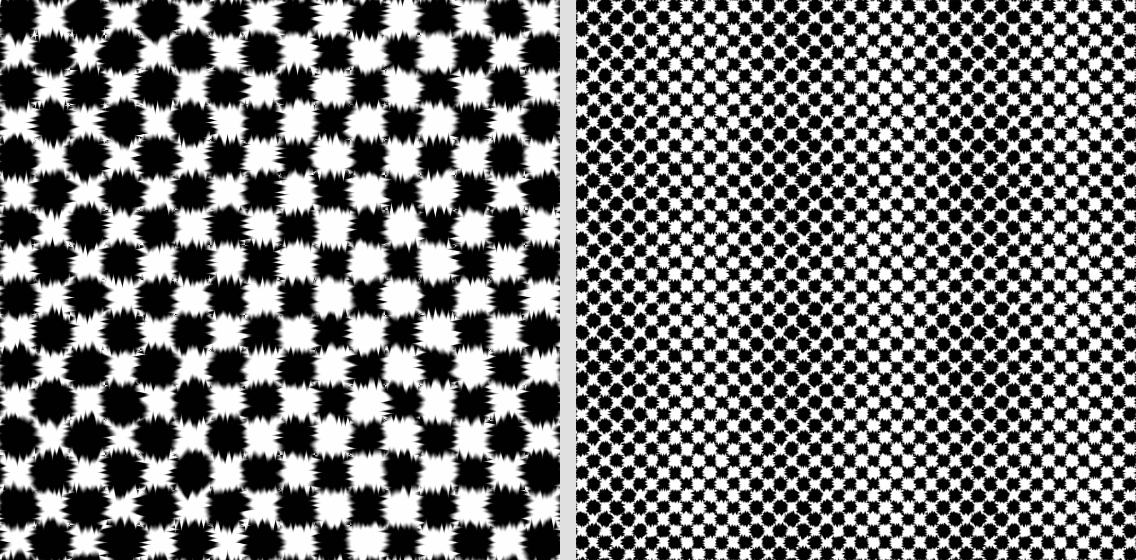
Left: one tile. Right: repeated 3 by 3.
Give the GLSL for this pattern, as a Shadertoy shader.

```glsl
// A 16 by 16 black and white checkerboard whose cell borders are frayed into soft spikes.
// Each border is a signed distance, bowed by a parabola and displaced by wrapped value
// noise along its length; the two nearest borders then cut into every cell.

const float CELLS = 16.0;       // cells across and down (even, so it tiles)
const float KNOTS = 16.0;       // noise samples along one cell side
const float FRAY = 0.17;        // largest spike length, in cells
const float BOW_MEAN = 0.045;   // how far black swells into white
const float BOW_DRIFT_X = 0.07; // change of swelling across the canvas
const float BOW_DRIFT_Y = 0.025;
const float BOW_RANDOM = 0.05;  // change of swelling from side to side
const float DRIFT_PHASE = 0.17; // where across the canvas black swells most
const float SOFT_MIN = 0.07;    // half width of the blurred border, in cells
const float SOFT_MAX = 0.15;
const vec3 INK = vec3(0.005);
const vec3 PAPER = vec3(0.995);
const float TAU = 6.2831853;

// Integer hash of a lattice point, from 0 to 1
float hash(vec3 lattice) {
    uvec3 q = uvec3(lattice);
    uint h = q.x * 1597u + q.y * 51749u + q.z * 7919u + 17u;
    h = (h ^ (h >> 16)) * 73244475u;
    h = (h ^ (h >> 15)) * 73244475u;
    return float((h ^ (h >> 16)) & 65535u) / 65535.0;
}

// Linear noise along a grid line, wrapping at the canvas border
float lineNoise(float along, float line, float seed) {
    float u = along * KNOTS;
    float k = floor(u);
    float period = CELLS * KNOTS;
    return mix(hash(vec3(mod(k, period), line, seed)),
               hash(vec3(mod(k + 1.0, period), line, seed)), u - k);
}

// Whiteness beside the nearest grid line; axis 0 is a vertical line, 1 a horizontal one
float frayedBorder(float across, float along, float axis) {
    float line = round(across);
    float cell = floor(along);
    float whiteSide = 1.0 - 2.0 * mod(line + cell, 2.0);
    float d = (across - line) * whiteSide;

    vec2 side = vec2(mod(line, CELLS), mod(cell, CELLS));
    vec2 place = (axis < 0.5 ? vec2(line, cell + 0.5) : vec2(cell + 0.5, line)) / CELLS;

    // Bow: black swells at mid side and shrinks at the corners
    float bow = BOW_MEAN
              + BOW_DRIFT_X * cos(TAU * (place.x - DRIFT_PHASE))
              + BOW_DRIFT_Y * cos(TAU * place.y)
              + BOW_RANDOM * (2.0 * hash(vec3(side, axis + 2.0)) - 1.0);
    float t = 2.0 * fract(along) - 1.0;
    d -= bow * (1.0 - 1.5 * t * t);

    // Spikes: their length varies from side to side
    float reach = FRAY * mix(0.5, 1.0, hash(vec3(side, axis + 4.0)));
    d += reach * (2.0 * lineNoise(along, side.x, axis + 6.0) - 1.0);

    float soft = mix(SOFT_MIN, SOFT_MAX, lineNoise(along, side.x, axis + 8.0));
    return smoothstep(-soft, soft, d);
}

void mainImage(out vec4 fragColor, in vec2 fragCoord) {
    vec2 p = fragCoord / iResolution.xy * CELLS;
    float v = frayedBorder(p.x, p.y, 0.0);
    float h = frayedBorder(p.y, p.x, 1.0);

    // Black cuts into white cells, white into black ones
    bool whiteCell = mod(floor(p.x) + floor(p.y), 2.0) < 0.5;
    float white = whiteCell ? min(v, h) : max(v, h);
    fragColor = vec4(mix(INK, PAPER, white), 1.0);
}
```
